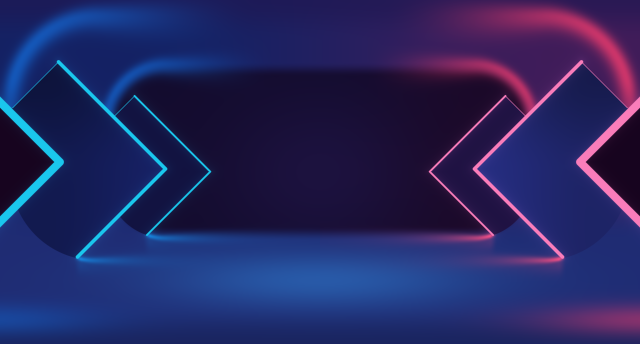
Write a Shadertoy shader that draws this background.

```glsl
// Neon chevron panels in a dark rounded tunnel, cyan on the left and pink on the right.

// Lengths are in canvas heights, measured from the canvas centre.
const vec3 CYAN = vec3(0.10, 0.78, 0.93);
const vec3 PINK = vec3(0.98, 0.49, 0.73);
const vec3 BLUE_LIGHT = vec3(0.08, 0.39, 0.80);
const vec3 RED_LIGHT = vec3(0.93, 0.23, 0.43);
const vec3 CEILING_LEFT = vec3(0.08, 0.13, 0.39);
const vec3 CEILING_RIGHT = vec3(0.25, 0.11, 0.35);
const vec3 CEILING_TOP = vec3(0.12, 0.09, 0.32);
const vec3 FLOOR = vec3(0.12, 0.17, 0.45);
const vec3 FLOOR_SHINE = vec3(0.16, 0.37, 0.68);
const vec3 BACK_EDGE = vec3(0.075, 0.045, 0.18);
const vec3 BACK_CENTRE = vec3(0.11, 0.07, 0.245);
const vec3 NEAR_FILL = vec3(0.09, 0.015, 0.12);

// Tunnel rings: half width, half height, centre height, corner radius
const vec4 NEAR_RING = vec4(0.90, 0.355, 0.098, 0.25);
const vec4 FAR_RING = vec4(0.62, 0.252, 0.060, 0.17);

float ringDistance(vec2 p, vec4 ring) {
    vec2 d = abs(p - vec2(0.0, ring.z)) - ring.xy + ring.w;
    return length(max(d, 0.0)) + min(max(d.x, d.y), 0.0) - ring.w;
}

float segmentDistance(vec2 p, vec2 a, vec2 b) {
    vec2 ab = b - a;
    return length(p - a - ab * clamp(dot(p - a, ab) / dot(ab, ab), 0.0, 1.0));
}

float bell(float x, float width) {
    return exp(-x * x / (width * width));
}

float coverage(float d) {
    float pixel = 1.0 / iResolution.y;
    return 1.0 - smoothstep(-0.7 * pixel, 0.7 * pixel, d);
}

// Light along the upper corner of a ring, fading and widening towards the middle
float arcLight(vec2 q, vec4 ring) {
    float d = ringDistance(q, ring);
    float along = smoothstep(ring.x * 0.20, ring.x * 0.97, q.x);
    float width = mix(0.075, 0.032, along) * (ring.x + 0.1);
    width *= d > 0.0 ? 0.75 : 1.0;
    float above = smoothstep(ring.z - 0.02, ring.z + 0.18, q.y);
    return bell(d, width) * along * above;
}

// Thin light spilling inwards from the foot of a panel
float footLight(vec2 q, vec4 ring, float footX) {
    float inward = footX - q.x;
    float fade = exp(-max(inward, 0.0) / 0.13) * smoothstep(-0.012, 0.012, inward);
    float d = ringDistance(q, ring);
    float width = 0.006 + 0.06 * max(inward, 0.0);
    float below = 1.0 - smoothstep(ring.z - 0.1, ring.z, q.y);
    return (bell(d, width) + 0.25 * bell(d - 0.012, 0.028)) * fade * below;
}

// Panel opening outwards from its apex, trimmed by its ring and lined with neon
vec3 drawPanel(vec3 col, vec2 q, vec2 apex, vec2 top, vec2 foot,
               float tube, float trim, vec3 fill, vec3 neon) {
    float side = (abs(q.y - apex.y) - q.x + apex.x) * 0.7071;
    float roof = (q.x - top.x + q.y - top.y) * 0.7071;
    col = mix(col, fill, coverage(max(max(side, roof), trim)));

    float rim = segmentDistance(q, top, top + vec2(0.133, -0.133));
    col = mix(col, neon, 0.7 * coverage(rim - 0.0012));

    float d = min(segmentDistance(q, apex, top), segmentDistance(q, apex, foot));
    col += neon * 0.07 * exp(-max(d - tube, 0.0) / 0.012);
    return mix(col, neon, coverage(d - tube));
}

void mainImage(out vec4 fragColor, in vec2 fragCoord) {
    vec2 p = (fragCoord - 0.5 * iResolution.xy) / iResolution.y;
    vec2 q = vec2(abs(p.x), p.y);
    float right = step(0.0, p.x);
    vec3 neon = mix(CYAN, PINK, right);
    vec3 light = mix(BLUE_LIGHT, RED_LIGHT, right);

    // Ceiling and walls
    vec3 col = mix(CEILING_LEFT, CEILING_RIGHT, smoothstep(-0.45, 0.75, p.x));
    col = mix(col, CEILING_TOP, 0.65 * smoothstep(0.38, 0.50, p.y));

    // Floor with a broad central reflection and glows in the front corners
    vec3 ground = FLOOR * mix(1.0, 0.83, smoothstep(-0.38, -0.5, p.y));
    ground = mix(ground, FLOOR_SHINE, 0.9 * bell(p.x, 0.48) * bell(p.y + 0.315, 0.085));
    ground = mix(ground, light, 0.5 * bell(q.x - 0.96, 0.32) * bell(p.y + 0.43, 0.045));
    col = mix(col, ground, smoothstep(0.02, -0.20, p.y));

    // Dark back room
    float farD = ringDistance(p, FAR_RING);
    float nearD = ringDistance(p, NEAR_RING);
    vec3 room = mix(BACK_EDGE, BACK_CENTRE, bell(length(p * vec2(1.0, 1.3)), 0.28));
    room += vec3(0.03, -0.01, -0.02) * smoothstep(0.0, 0.5, p.x);
    col = mix(col, room, smoothstep(0.008, -0.035, farD));

    // Ring lights
    col = mix(col, light, 0.72 * arcLight(q, FAR_RING));
    col = mix(col, light, 0.80 * arcLight(q, NEAR_RING));
    col = mix(col, mix(light, neon, 0.25), 0.85 * footLight(q, FAR_RING, 0.504));
    col = mix(col, mix(light, neon, 0.25), 0.85 * footLight(q, NEAR_RING, 0.705));

    // Panels from back to front
    vec3 farFill = mix(vec3(0.07, 0.07, 0.25), vec3(0.12, 0.07, 0.26), right);
    vec3 midFill = mix(vec3(0.07, 0.10, 0.31), vec3(0.115, 0.14, 0.40), right);
    midFill *= 1.0 + 0.25 * smoothstep(0.80, 0.45, q.x) - 0.25 * smoothstep(0.0, 0.3, p.y);
    col = drawPanel(col, q, vec2(0.319, 0.001), vec2(0.539, 0.221),
                    vec2(0.503, -0.183), 0.0027, farD, farFill, neon);
    col = drawPanel(col, q, vec2(0.449, 0.009), vec2(0.760, 0.320),
                    vec2(0.705, -0.247), 0.0052, nearD, midFill, neon);
    col = drawPanel(col, q, vec2(0.756, 0.029), vec2(1.256, 0.529),
                    vec2(1.256, -0.471), 0.0115, -1.0, NEAR_FILL, neon);

    fragColor = vec4(clamp(col, 0.0, 1.0), 1.0);
}
```
